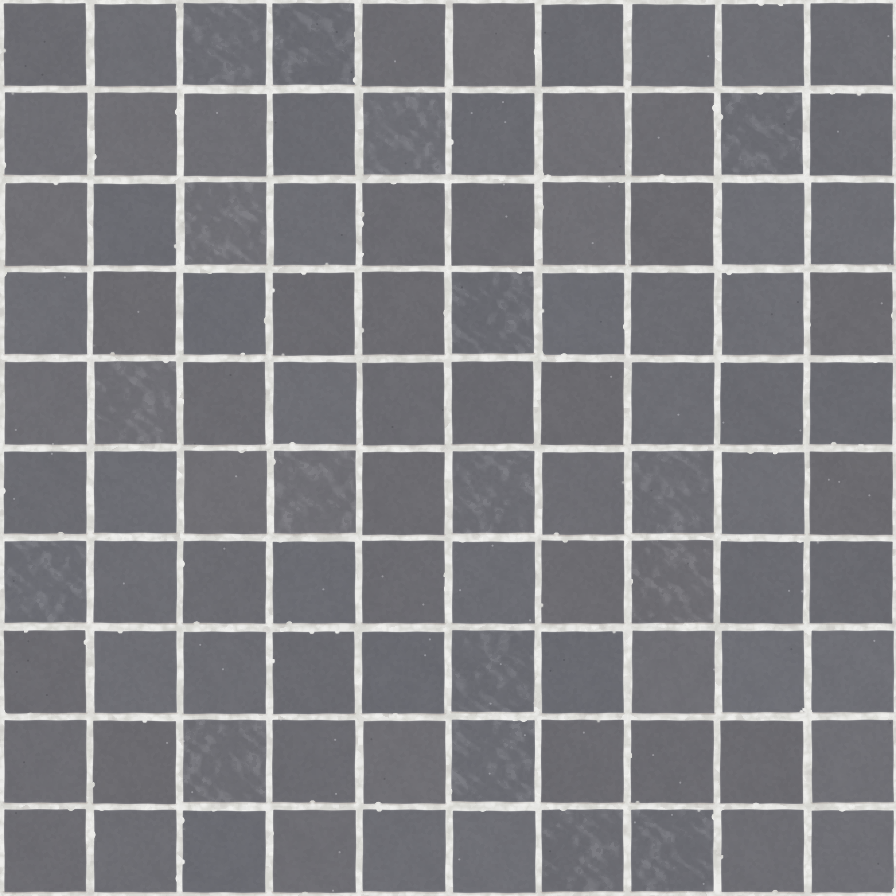
Give the GLSL for this texture, as a Shadertoy shader.

```glsl
const float TAU = 6.2831853;

vec2 hash2(vec2 p) {
    vec3 q = fract(p.xyx * vec3(0.1031, 0.1030, 0.0973));
    q += dot(q, q.yzx + 33.33);
    return fract((q.xx + q.yz) * q.zy);
}

// Wrapping cellular noise: distance to the nearest point, and its random value
vec2 cellular(vec2 uv, float count) {
    vec2 p = uv * count, base = floor(p);
    vec2 nearest = vec2(2.0, 0.0);
    for (int y = -1; y <= 1; y++)
    for (int x = -1; x <= 1; x++) {
        vec2 cell = base + vec2(x, y);
        vec2 rnd = hash2(mod(cell, count) + count);
        float dist = length(cell + 0.1 + 0.8 * rnd - p);
        if (dist < nearest.x) nearest = vec2(dist, fract(rnd.x * 7.3 + rnd.y * 5.1));
    }
    return nearest;
}

// Smooth wrapping variation, about -1 to 1
float waves(vec2 uv) {
    vec2 a = uv * TAU;
    return (sin(7.0 * a.x + 5.0 * a.y + 2.0 * sin(4.0 * a.y))
          + sin(13.0 * a.y - 9.0 * a.x + 2.0 * sin(6.0 * a.x))
          + sin(23.0 * a.x + 19.0 * a.y + 1.5 * sin(11.0 * a.y))) / 3.0;
}

float roundedBox(vec2 p, vec2 halfSize, float radius) {
    vec2 q = abs(p) - halfSize + radius;
    return length(max(q, 0.0)) + min(max(q.x, q.y), 0.0) - radius;
}

void mainImage(out vec4 fragColor, in vec2 fragCoord) {
    vec2 uv = fragCoord / iResolution.xy;
    vec2 grid = uv * 10.0;
    vec2 id = floor(grid);
    float pixel = 10.0 / min(iResolution.x, iResolution.y);
    vec2 rndA = hash2(id + 3.0), rndB = hash2(id + 41.0);

    // Tile outline: slight shift, tilt, size change and wavy edges
    vec2 p = grid - id - vec2(0.508, 0.5) - (rndA - 0.5) * 0.018;
    p += (rndB.x - 0.5) * 0.014 * vec2(-p.y, p.x);
    p += 0.0025 * sin(TAU * (vec2(17.0, 23.0) * uv.yx + rndB));
    float d = roundedBox(p, 0.459 + (rndB - 0.5) * 0.008, 0.012);

    // Small chips along the edges
    vec2 crumbs = cellular(uv, 110.0);
    d += 0.022 * step(0.965, crumbs.y) * smoothstep(0.5, 0.1, crumbs.x);
    float tileMask = 1.0 - smoothstep(-0.75 * pixel, 0.75 * pixel, d);

    // Grout: mottled off-white with stains and a dusty lower rim
    vec2 mottle = cellular(uv, 90.0);
    vec2 grit = cellular(uv, 230.0);
    float drift = waves(uv);
    vec3 grout = mix(vec3(0.92, 0.92, 0.91), vec3(0.85, 0.85, 0.83),
                     smoothstep(0.2, 0.8, mottle.x + 0.25 * drift));
    float stain = smoothstep(0.6, 1.0, mottle.y) * smoothstep(0.7, 0.2, mottle.x);
    grout = mix(grout, vec3(0.75, 0.74, 0.72), 0.55 * stain);
    float lowerRim = smoothstep(0.44, 0.46, -p.y) * smoothstep(0.03, 0.005, d);
    grout = mix(grout, vec3(0.70, 0.67, 0.65), lowerRim * (0.45 + 0.3 * drift));
    grout += (grit.y - 0.5) * 0.035;

    // Glaze: per-tile tone, soft clouds and fine grain
    vec3 glaze = vec3(0.428, 0.428, 0.450);
    glaze += (rndA.x - 0.5) * 0.022 + (rndB.y - 0.5) * vec3(0.008, 0.0, -0.006);
    glaze += 0.006 * drift + (grit.y - 0.5) * 0.016;
    glaze += 0.035 * smoothstep(-0.025, 0.0, d);

    // Pale scuffs on a few tiles, pinprick specks on all
    float cloud = smoothstep(0.1, 0.9, waves(uv * 2.0 + 0.3) + 0.5 * mottle.x);
    glaze += 0.06 * step(0.86, rndA.y) * cloud * (0.4 + 0.6 * grit.y);
    float speck = step(0.985, mottle.y) * smoothstep(0.16, 0.04, mottle.x);
    glaze += speck * mix(-0.06, 0.16, step(0.4, rndB.x));

    fragColor = vec4(mix(grout, glaze, tileMask), 1.0);
}
```
